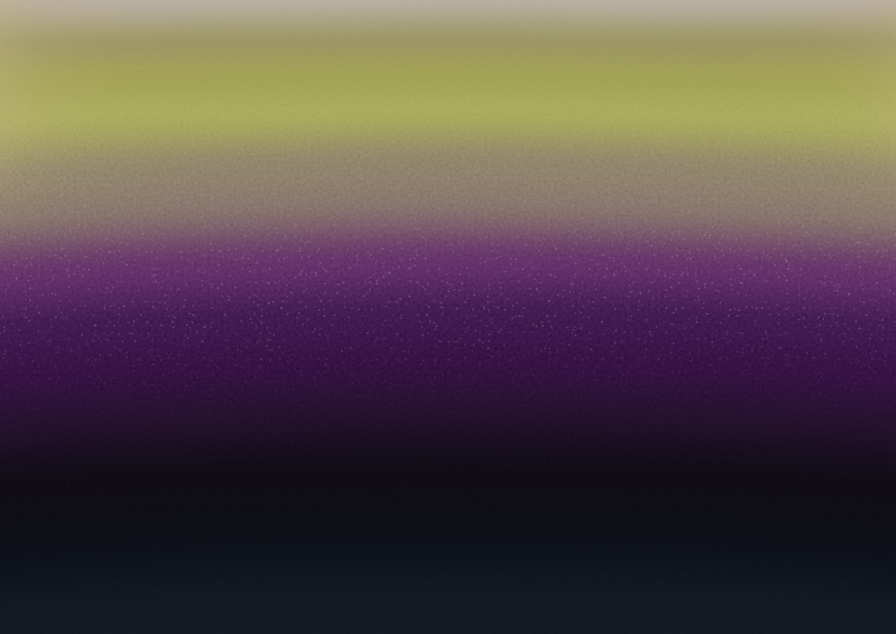
Give the GLSL for this background, as a Shadertoy shader.

```glsl
// Soft horizontal bands from pale gold through violet to night blue, with fine grain and pale specks.

vec2 hash2(vec2 p) {
    vec3 q = fract(p.xyx * vec3(0.1031, 0.1030, 0.0973));
    q += dot(q, q.yzx + 33.33);
    return fract((q.xx + q.yz) * q.zy);
}

float cornerSlope(vec2 cell, vec2 corner, vec2 f) {
    return dot(hash2(cell + corner) * 2.0 - 1.0, f - corner);
}

float gradientNoise(vec2 p) {
    vec2 i = floor(p), f = fract(p);
    vec2 u = f * f * f * (f * (f * 6.0 - 15.0) + 10.0);
    return mix(mix(cornerSlope(i, vec2(0, 0), f), cornerSlope(i, vec2(1, 0), f), u.x),
               mix(cornerSlope(i, vec2(0, 1), f), cornerSlope(i, vec2(1, 1), f), u.x), u.y);
}

// Vertical colour ramp; depth is 0 at the top and 1 at the bottom
vec3 bands(float depth) {
    vec3 c = vec3(0.73, 0.69, 0.65);
    c = mix(c, vec3(0.61, 0.59, 0.39), smoothstep(-0.01, 0.075, depth));
    c = mix(c, vec3(0.64, 0.64, 0.33), smoothstep(0.06, 0.13, depth));
    c = mix(c, vec3(0.67, 0.68, 0.36), smoothstep(0.12, 0.18, depth));
    c = mix(c, vec3(0.57, 0.52, 0.43), smoothstep(0.17, 0.27, depth));
    c = mix(c, vec3(0.53, 0.45, 0.43), smoothstep(0.26, 0.35, depth));
    c = mix(c, vec3(0.40, 0.20, 0.42), smoothstep(0.32, 0.42, depth));
    c = mix(c, vec3(0.36, 0.17, 0.40), smoothstep(0.41, 0.45, depth));
    c = mix(c, vec3(0.26, 0.11, 0.32), smoothstep(0.43, 0.50, depth));
    c = mix(c, vec3(0.22, 0.07, 0.27), smoothstep(0.49, 0.58, depth));
    c = mix(c, vec3(0.16, 0.07, 0.20), smoothstep(0.56, 0.65, depth));
    c = mix(c, vec3(0.065, 0.05, 0.085), smoothstep(0.62, 0.75, depth));
    c = mix(c, vec3(0.05, 0.065, 0.095), smoothstep(0.74, 0.87, depth));
    return mix(c, vec3(0.08, 0.10, 0.14), smoothstep(0.84, 0.96, depth));
}

// Scattered round specks, one candidate per cell
float specks(vec2 p, float scale, float share, float pixel) {
    vec2 cell = floor(p * scale);
    vec2 center = 0.2 + 0.6 * hash2(cell + 17.0);
    vec2 chance = hash2(cell + 71.0);
    float d = length(fract(p * scale) - center) / scale;
    float dot1 = 1.0 - smoothstep(0.0004, 0.0010 + pixel, d);
    return dot1 * step(chance.x, share) * (0.4 + 0.6 * chance.y);
}

void mainImage(out vec4 fragColor, in vec2 fragCoord) {
    vec2 uv = fragCoord / iResolution.xy;
    vec2 p = fragCoord / iResolution.y;
    float pixel = 1.0 / iResolution.y;
    float depth = 1.0 - uv.y;
    float side = abs(uv.x * 2.0 - 1.0);

    // Bands sag toward the sides and waver slightly
    float sag = 0.022 * side * side * smoothstep(0.08, 0.3, depth);
    float waver = 0.008 * gradientNoise(vec2(uv.x * 3.0, depth * 5.0));
    vec3 color = bands(depth - sag + waver);

    // Warm haze along the upper left and right edges
    float haze = exp(-uv.x * 16.0) + 0.6 * exp(-(1.0 - uv.x) * 22.0);
    haze *= 1.0 - smoothstep(0.12, 0.40, depth);
    color = mix(color, vec3(0.76, 0.70, 0.53), 0.45 * haze);

    // Fine grain, strongest in the middle bands
    float middle = smoothstep(0.12, 0.30, depth) * (1.0 - smoothstep(0.48, 0.72, depth));
    float grain = gradientNoise(p * 190.0) + 0.6 * gradientNoise(p * 310.0 + 40.0);
    color += grain * (0.012 + 0.035 * middle);

    // Pale dust over the violet
    float dust = 0.0;
    for (int i = 0; i < 3; i++) {
        float layer = float(i);
        dust += specks(p + layer * 3.7, 55.0 + 22.0 * layer, 0.22, pixel);
    }
    float dustBand = smoothstep(0.25, 0.40, depth) * (1.0 - smoothstep(0.46, 0.68, depth));
    color = mix(color, vec3(0.70, 0.56, 0.66), min(dust, 1.0) * 0.38 * dustBand);

    fragColor = vec4(clamp(color, 0.0, 1.0), 1.0);
}
```
